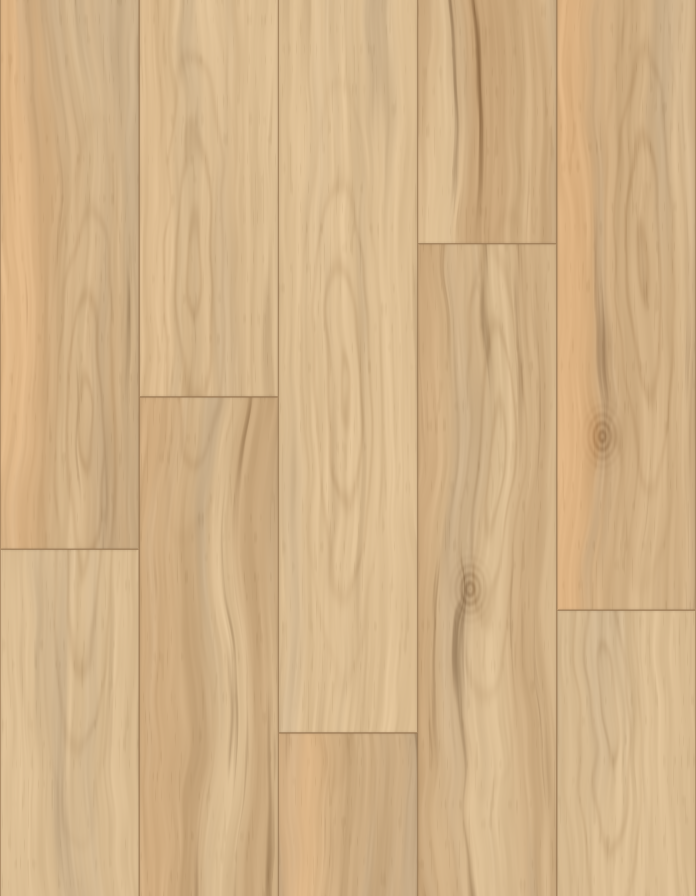
Give the GLSL for this texture, as a Shadertoy shader.

```glsl
// Pale maple floor: five columns of wide vertical planks with staggered end joints.

float hash(vec2 p) {
    return fract(sin(dot(p, vec2(127.1, 311.7))) * 43758.5453);
}

float noise(vec2 p) {
    vec2 i = floor(p), f = fract(p);
    f = f * f * (3.0 - 2.0 * f);
    return mix(mix(hash(i), hash(i + vec2(1, 0)), f.x),
               mix(hash(i + vec2(0, 1)), hash(i + vec2(1, 1)), f.x), f.y);
}

float fbm(vec2 p) {
    float sum = 0.0, gain = 0.5;
    for (int i = 0; i < 4; i++) {
        sum += gain * noise(p);
        p = p * 2.03 + 17.3;
        gain *= 0.5;
    }
    return sum / 0.9375;
}

// x runs 0..1 across the plank, y is in canvas heights.
// character: x = share of tan heartwood, y = warmth of the left side.
vec3 plankColor(vec2 q, float id, vec2 character) {
    vec2 offset = vec2(hash(vec2(id, 1.0)), hash(vec2(id, 2.0))) * 60.0;
    float heart = character.x;

    // Knot that pushes the grain aside
    vec2 knotPos = vec2(0.3 + 0.4 * hash(vec2(id, 3.0)), 0.08 + 0.84 * hash(vec2(id, 4.0)));
    vec2 k = (q - knotPos) * vec2(1.0, 4.0);
    float knot = exp(-dot(k, k) * 90.0) * smoothstep(0.3, 0.8, heart);
    float w = q.x + 0.14 * (noise(vec2(q.x * 2.0, q.y * 5.0) + offset) - 0.5)
                  + 0.035 * (noise(vec2(q.x * 5.0, q.y * 18.0) + offset) - 0.5)
                  + 0.10 * knot * sign(k.x) * smoothstep(0.0, 0.08, abs(k.x));

    // Broad sapwood and heartwood bands
    float band = fbm(vec2(w * 3.5, q.y * 0.9) + offset);
    vec3 color = mix(vec3(0.87, 0.755, 0.59), vec3(0.775, 0.64, 0.475),
                     heart * smoothstep(0.22, 0.68, band));
    color = mix(color, vec3(0.88, 0.70, 0.505),
                character.y * (1.0 - smoothstep(0.1, 0.48, w)) * 0.75);
    float gray = fbm(vec2(w * 4.0, q.y * 1.3) + offset + 31.0);
    color = mix(color, vec3(0.75, 0.66, 0.54), 0.5 * smoothstep(0.5, 0.8, gray));

    // Nested cathedral rings
    vec2 arch = vec2(w - 0.35 - 0.3 * hash(vec2(id, 5.0)),
                     (q.y - 0.15 - 0.6 * hash(vec2(id, 6.0))) * 0.85);
    float radius = length(arch) + 0.03 * noise(vec2(w * 7.0, q.y * 22.0) + offset);
    float ring = pow(0.5 + 0.5 * cos(radius * 75.0 + 4.0 * band), 5.0);
    color -= vec3(0.045, 0.05, 0.05) * ring * (1.0 - smoothstep(0.12, 0.42, radius));

    // Dark mineral streaks, fine fibres and pores
    float streak = smoothstep(0.64, 0.86, fbm(vec2(w * 11.0, q.y * 2.6) + offset + 9.0));
    color -= vec3(0.20, 0.20, 0.18) * streak * (0.15 + 0.85 * heart);
    color += 0.055 * (noise(vec2(w * 26.0, q.y * 3.0) + offset) - 0.5);
    color += 0.035 * (noise(vec2(w * 60.0, q.y * 14.0) + offset) - 0.5);
    color -= 0.03 * smoothstep(0.75, 1.0, noise(vec2(q.x * 70.0, q.y * 45.0) + offset));

    // Knot with faint rings around its core
    float knotRing = 0.75 + 0.25 * cos(length(k) * 160.0 + 5.0 * band);
    color -= vec3(0.17, 0.18, 0.17) * knot * knotRing;
    return color;
}

void mainImage(out vec4 fragColor, in vec2 fragCoord) {
    vec2 uv = fragCoord / iResolution.xy;
    float aspect = iResolution.x / iResolution.y;
    float pixel = 1.0 / iResolution.y;

    // One end joint per column, and the character of the planks on both sides
    float joints[5] = float[5](0.387, 0.557, 0.182, 0.728, 0.319);
    vec2 upper[5] = vec2[5](vec2(0.85, 0.9), vec2(0.35, 0.2), vec2(0.1, 0.0),
                            vec2(1.1, 0.0), vec2(0.75, 1.0));
    vec2 lower[5] = vec2[5](vec2(0.1, 0.0), vec2(0.85, 0.35), vec2(0.75, 0.9),
                            vec2(0.85, 0.2), vec2(0.1, 0.0));

    int column = int(clamp(floor(uv.x * 5.0), 0.0, 4.0));
    float across = uv.x * 5.0 - float(column);
    float joint = joints[column];
    bool above = uv.y > joint;
    float id = float(column) + (above ? 5.0 : 0.0);
    vec3 color = plankColor(vec2(across, uv.y), id, above ? upper[column] : lower[column]);
    color *= 0.985 + 0.03 * hash(vec2(id, 7.0));

    // Thin bevelled seams
    float side = (0.5 - abs(across - 0.5)) * 0.2 * aspect;
    float seam = min(side, abs(uv.y - joint));
    color *= 1.0 - 0.05 * (1.0 - smoothstep(0.0, 0.004, seam));
    float line = 1.0 - smoothstep(0.0008 - 0.5 * pixel, 0.0008 + 0.5 * pixel, seam);
    color = mix(color, vec3(0.60, 0.47, 0.33), 0.75 * line);

    fragColor = vec4(clamp(color, 0.0, 1.0), 1.0);
}
```
